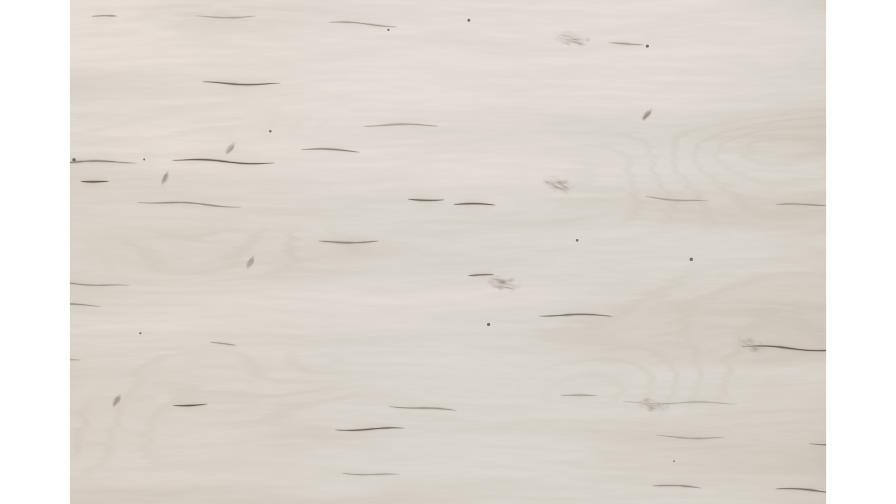
This texture is drawn by a WebGL 2 fragment shader. Its source:

```glsl
#version 300 es
precision highp float;
// Pale whitewashed wood panel between plain white side margins.
// Stretched noise gives bands and fibres, contour lines give the figured grain,
// and jittered cells scatter the cracks, knots and specks.
#define MARGIN 0.078
#define BAND_CONTRAST 1.7
#define FIBRE_CONTRAST 0.75
#define FIGURE_STRENGTH 0.75
#define CRACK_CELL vec2(0.30, 0.082)
#define CRACK_SHARE 0.62
#define KNOT_CELL vec2(0.40, 0.27)
#define KNOT_SHARE 0.75
#define SPECK_CELL vec2(0.20, 0.20)
#define SPECK_SHARE 0.32

uniform vec2 u_resolution;
out vec4 outColor;

const vec3 LIGHT = vec3(0.90, 0.87, 0.84);
const vec3 MID = vec3(0.85, 0.83, 0.80);
const vec3 DARK = vec3(0.82, 0.79, 0.75);
const vec3 CRACK = vec3(0.40, 0.36, 0.32);

vec3 hash3(vec2 cell) {
  vec3 q = fract(cell.xyx * vec3(0.1031, 0.1030, 0.0973));
  q += dot(q, q.yxz + 33.33);
  return fract((q.xxy + q.yzz) * q.zyx);
}

float noise(vec2 p) {
  vec2 i = floor(p), f = fract(p);
  f = f * f * (3.0 - 2.0 * f);
  return mix(mix(hash3(i).x, hash3(i + vec2(1, 0)).x, f.x),
             mix(hash3(i + vec2(0, 1)).x, hash3(i + vec2(1, 1)).x, f.x), f.y);
}

// Tapered, slightly sloping slit with a faint halo.
float crack(vec2 d, vec3 shape, float px) {
  float halfLength = mix(0.025, 0.125, shape.x * shape.x);
  float t = d.x / halfLength;
  float taper = max(1.0 - t * t, 0.0);
  float slope = mix(-0.085, 0.02, shape.y);
  float y = d.y - slope * d.x - 0.0022 * sin(d.x * 38.0 + shape.z * 40.0);
  float width = 0.0024 * sqrt(taper) * mix(0.55, 1.0, noise(vec2(d.x * 60.0, shape.z * 90.0)));
  float soft = max(width, 0.65 * px);
  float line = width / soft * exp(-y * y / (soft * soft));
  float halo = 0.13 * taper * exp(-abs(y) / 0.006);
  return (line + halo) * mix(0.25, 0.95, shape.z);
}

// Tilted smudge of streaks: broad and faint, or small and dark.
float knot(vec2 d, vec3 shape) {
  bool broad = shape.x < 0.55;
  float angle = broad ? -0.45 + 0.4 * shape.y : 0.9 + 0.4 * shape.y;
  vec2 size = broad ? vec2(0.030, 0.014) : vec2(0.015, 0.006);
  float c = cos(angle), s = sin(angle);
  vec2 q = vec2(c * d.x + s * d.y, c * d.y - s * d.x);
  float r = length(q / size) + 0.5 * (noise(d * 130.0) - 0.5);
  float streaks = noise(q * vec2(70.0, 330.0) + shape.z * 50.0);
  float body = 1.0 - smoothstep(0.25, 1.25, r);
  return body * (broad ? 0.06 + 0.48 * streaks * streaks : 0.2 + 0.45 * streaks);
}

float speck(vec2 d, vec3 shape, float px) {
  float radius = mix(0.0012, 0.0038, shape.x * shape.x);
  return 0.85 * (1.0 - smoothstep(radius - px * 0.5, radius + px * 0.8, length(d)));
}

// Strongest mark of one kind among the neighbouring cells.
float scatter(vec2 p, vec2 cellSize, float share, int kind, float px) {
  float mark = 0.0;
  vec2 home = floor(p / cellSize);
  for (int j = -1; j <= 1; j++)
  for (int i = -1; i <= 1; i++) {
    vec2 cell = home + vec2(i, j);
    vec3 place = hash3(cell + 17.0 + 31.0 * float(kind));
    vec3 shape = hash3(cell + 71.0 + 43.0 * float(kind));
    if (place.z > share) continue;
    vec2 d = p - (cell + 0.5 + 0.75 * (place.xy - 0.5)) * cellSize;
    float m = kind == 0 ? crack(d, shape, px) : kind == 1 ? knot(d, shape) : speck(d, shape, px);
    mark = max(mark, m);
  }
  return mark;
}

void main() {
  vec2 uv = gl_FragCoord.xy / u_resolution;
  vec2 p = gl_FragCoord.xy / u_resolution.y;
  float px = 1.0 / u_resolution.y;

  // Uneven light, broad bands and fine fibres
  vec2 g = p + vec2(0.0, 0.006 * sin(p.x * 5.0 + p.y * 9.0) + 0.003 * sin(p.x * 13.0 - p.y * 21.0));
  float tone = mix(-0.35, 0.85, uv.y) - 0.9 * pow(abs(uv.x - 0.46) * 2.0, 4.0);
  float bands = 0.65 * noise(g * vec2(1.3, 12.0)) + 0.35 * noise(g * vec2(3.0, 34.0) + 9.0);
  float fibres = 0.6 * noise(g * vec2(9.0, 120.0)) + 0.4 * noise(g * vec2(34.0, 260.0) + 5.0);
  tone += BAND_CONTRAST * (bands - 0.5) + FIBRE_CONTRAST * (fibres - 0.5);

  // Figured grain: faint contours rising to the right in patches
  vec2 f = vec2(p.x, g.y - 0.10 * p.x);
  float contour = abs(fract(noise(f * vec2(2.6, 9.0) + 3.0) * 8.0 + 0.5 * fibres) - 0.5);
  float patches = smoothstep(0.50, 0.78, noise(g * vec2(2.2, 8.0) + 21.0));
  tone -= FIGURE_STRENGTH * patches * (0.35 + 1.1 * smoothstep(0.26, 0.0, contour) * fibres);

  tone = clamp(tone, -1.8, 1.3);
  vec3 wood = MID + max(tone, 0.0) * (LIGHT - MID) + min(tone, 0.0) * (MID - DARK);
  wood += vec3(0.010, 0.0, -0.006) * (1.0 - smoothstep(0.0, 0.5, uv.x));

  // Cracks, knots and specks
  float marks = scatter(p, CRACK_CELL, CRACK_SHARE, 0, px);
  marks = max(marks, scatter(p, KNOT_CELL, KNOT_SHARE, 1, px));
  marks = max(marks, scatter(p, SPECK_CELL, SPECK_SHARE, 2, px));
  wood = mix(wood, CRACK, clamp(marks, 0.0, 1.0));

  // White margins at both sides
  float edge = (0.5 - MARGIN - abs(uv.x - 0.5)) * u_resolution.x;
  outColor = vec4(mix(vec3(1.0), wood, clamp(edge + 0.5, 0.0, 1.0)), 1.0);
}
```
